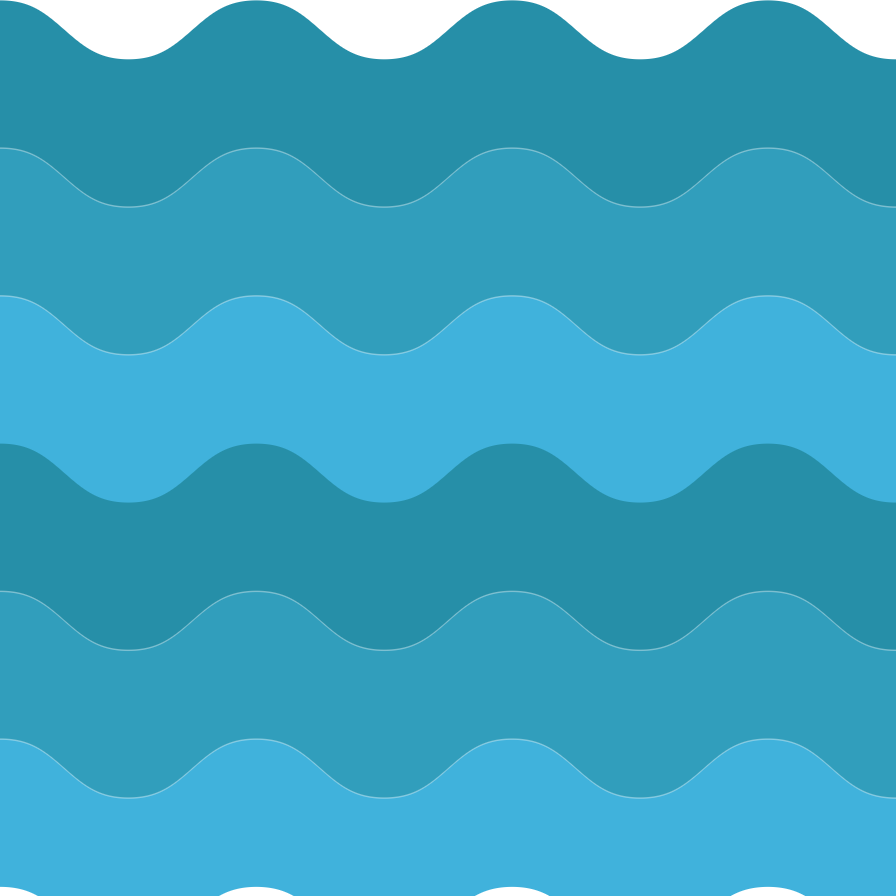
Give the GLSL for this pattern, as a WebGL 1 fragment shader.

```glsl
precision highp float;

uniform vec2 u_resolution;

const float TAU = 6.2831853;
const int EDGE_COUNT = 7;            // six bands plus the lower margin
const float WAVE_PERIOD = 0.2855;
const float CREST_X = 0.0006;
const float AMPLITUDE = 0.0329;
const float CREST_FLATNESS = 0.05;   // share of the third harmonic
const float FIRST_EDGE = 0.0333;     // mean depth of the top edge
const float BAND_SPACING = 0.1649;
const float SEAM_WIDTH = 0.0016;
const float SEAM_STRENGTH = 0.38;

const vec3 PAPER = vec3(1.0);
const vec3 DEEP_TEAL = vec3(0.149, 0.561, 0.659);
const vec3 MID_TEAL = vec3(0.192, 0.620, 0.737);
const vec3 SKY_BLUE = vec3(0.251, 0.698, 0.863);

// Height in x and slope in y of a wave with rounded, flattened crests.
vec2 waveProfile(float x) {
  float k = TAU / WAVE_PERIOD;
  float a = k * (x - CREST_X);
  float scale = AMPLITUDE / (1.0 - CREST_FLATNESS);
  float height = cos(a) - CREST_FLATNESS * cos(3.0 * a);
  float slope = k * (3.0 * CREST_FLATNESS * sin(3.0 * a) - sin(a));
  return scale * vec2(height, slope);
}

vec3 bandColor(float index) {
  float tone = mod(index, 3.0);
  vec3 color = tone < 0.5 ? DEEP_TEAL : (tone < 1.5 ? MID_TEAL : SKY_BLUE);
  return index > float(EDGE_COUNT) - 1.5 ? PAPER : color;
}

// Pixel coverage of a thin line centred on distance zero.
float lineCoverage(float dist, float width, float pixel) {
  float lower = clamp((dist + 0.5 * width) / pixel + 0.5, 0.0, 1.0);
  float upper = clamp((dist - 0.5 * width) / pixel + 0.5, 0.0, 1.0);
  return lower - upper;
}

void main() {
  vec2 uv = gl_FragCoord.xy / u_resolution;
  float pixel = 1.0 / u_resolution.y;
  vec2 wave = waveProfile(uv.x);
  float stretch = sqrt(1.0 + wave.y * wave.y);
  float depth = 1.0 - uv.y + wave.x - FIRST_EDGE;

  // Paint the bands from top to bottom, each covering what lies below its edge.
  vec3 color = PAPER;
  for (int i = 0; i < EDGE_COUNT; i++) {
    float index = float(i);
    float dist = (depth - index * BAND_SPACING) / stretch;
    color = mix(color, bandColor(index), clamp(dist / pixel + 0.5, 0.0, 1.0));

    // Pale hairline within each group of three, thinner on the slopes.
    float seam = lineCoverage(dist, SEAM_WIDTH / stretch, pixel);
    float hasSeam = step(0.5, mod(index, 3.0));
    color = mix(color, PAPER, SEAM_STRENGTH * hasSeam * seam);
  }

  gl_FragColor = vec4(color, 1.0);
}
```
